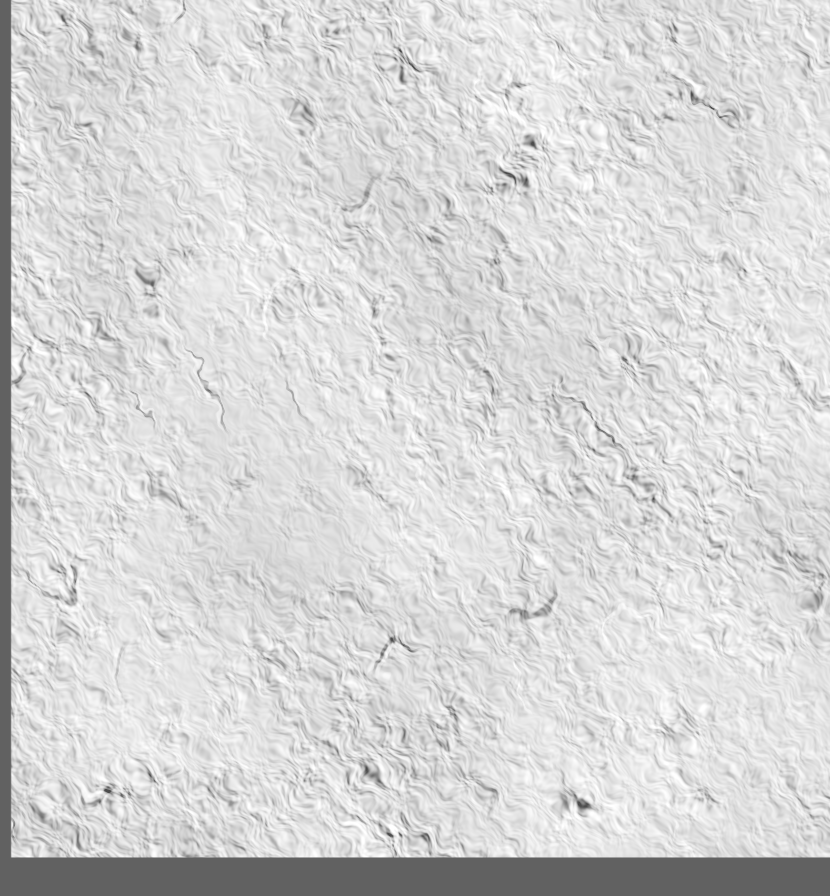
Reproduce this texture procedurally as a Shadertoy shader.

```glsl
// Pale rough plaster lit from one side, with a dark strip at the left and bottom.
// Octaves of gradient noise are differenced along the light to give the relief;
// broad noise varies tone and roughness, thin noise contours add cracks and veins.

#define LEFT_STRIP   0.0124
#define BOTTOM_STRIP 0.043
#define STRIP_GREY   0.38
#define STONE_GREY   0.877
#define CONTRAST     0.060
#define RELIEF       0.98
#define COARSEST     14.0
#define STRETCH      1.35
#define BLOTCH       1.3
#define CRACK_DEPTH  2.3
#define VEIN_LIGHT   1.1

// Random unit gradient for a lattice point
vec2 gradient(ivec2 cell) {
    uvec2 u = uvec2(cell);
    uint h = u.x * 1597334673u ^ u.y * 3812015801u;
    h = (h ^ (h >> 15)) * 2246822519u;
    h ^= h >> 13;
    float angle = float(h & 65535u) / 65536.0 * 6.28319;
    return vec2(cos(angle), sin(angle));
}

// Gradient noise, standard deviation near 0.22
float noise(vec2 p) {
    vec2 base = floor(p), f = p - base;
    ivec2 c = ivec2(base);
    vec2 w = f * f * f * (f * (f * 6.0 - 15.0) + 10.0);
    float a = dot(gradient(c), f);
    float b = dot(gradient(c + ivec2(1, 0)), f - vec2(1, 0));
    float d = dot(gradient(c + ivec2(0, 1)), f - vec2(0, 1));
    float e = dot(gradient(c + ivec2(1, 1)), f - vec2(1, 1));
    return mix(mix(a, b, w.x), mix(d, e, w.x), w.y);
}

mat2 rotation(float angle) {
    float c = cos(angle), s = sin(angle);
    return mat2(c, s, -s, c);
}

// Side-lit slope of the surface, scaled to unit deviation; light runs along y
float sideLight(vec2 q) {
    float sum = 0.0, power = 0.0, freq = COARSEST;
    for (int i = 0; i < 5; i++) {
        float octave = float(i);
        float weight = exp(-0.3 * (octave - 3.2) * (octave - 3.2));
        mat2 turn = rotation(0.6 * octave - 1.2);
        vec2 s = turn * q * freq + 17.3 * octave;
        sum += weight * (noise(s) - noise(s + turn * vec2(0.0, 0.3)));
        power += weight * weight;
        freq *= 2.0;
    }
    return sum / (0.23 * sqrt(power));
}

// Soft line of given half width around one contour of a field
float contour(float field, float level, float halfWidth) {
    return 1.0 - smoothstep(0.3 * halfWidth, halfWidth, abs(field - level));
}

void mainImage(out vec4 fragColor, in vec2 fragCoord) {
    vec2 p = fragCoord / iResolution.y;
    float pixel = 1.0 / iResolution.y;

    // Ragged coordinates, turned so the grain runs down to the right
    vec2 warp = vec2(noise(p * 38.0 + 3.1), noise(p * 38.0 + 51.7));
    vec2 ragged = p + 0.012 * warp;
    vec2 q = vec2(dot(ragged, vec2(0.66, -0.75)) / STRETCH,
                  dot(ragged, vec2(0.75, 0.66)));

    // Relief, rougher in some clusters than in others
    float clusters = noise(q * 23.0 + 8.4);
    float rough = 1.0 + 0.8 * noise(q * 4.5 + 31.0) + 1.1 * clusters;
    float tone = RELIEF * max(rough, 0.3) * sideLight(q);

    // Broad stains and small shaded hollows
    tone += BLOTCH * (noise(q * 5.0 + 70.2) + 0.5 * noise(q * 11.0 + 12.6));
    tone -= 1.2 * smoothstep(0.28, 0.55, clusters);

    // Broken, steep cracks with a lit lip
    vec2 jag = p + 0.016 * warp + 0.005 * noise(p * 95.0);
    vec2 steep = vec2(dot(jag, vec2(0.93, 0.37)) * 8.0,
                      dot(jag, vec2(-0.37, 0.93)) * 4.0);
    float field = noise(steep + 5.7);
    float broken = smoothstep(0.14, 0.38, noise(p * 9.0 + 24.5));
    tone -= CRACK_DEPTH * broken * contour(field, 0.0, 0.022);
    tone += VEIN_LIGHT * broken * contour(field, 0.035, 0.02);

    // Pale veins where the cracks are absent
    float veined = smoothstep(0.1, 0.35, noise(p * 7.0 + 90.3));
    tone += VEIN_LIGHT * veined * contour(noise(steep * 1.2 + 43.0), 0.0, 0.025);

    // Tone curve: compressed lights, long dark tail
    float shade = min(tone, 0.0), lit = clamp(tone, 0.0, 3.5);
    float grey = STONE_GREY + CONTRAST * (shade + lit)
               - 0.015 * shade * shade - 0.006 * lit * lit;
    grey = clamp(grey, 0.3, 1.0);

    // Plain strip along the left and bottom
    vec2 inside = smoothstep(-pixel, pixel, p - vec2(LEFT_STRIP, BOTTOM_STRIP));
    grey = mix(STRIP_GREY, grey, inside.x * inside.y);
    fragColor = vec4(vec3(grey), 1.0);
}
```
